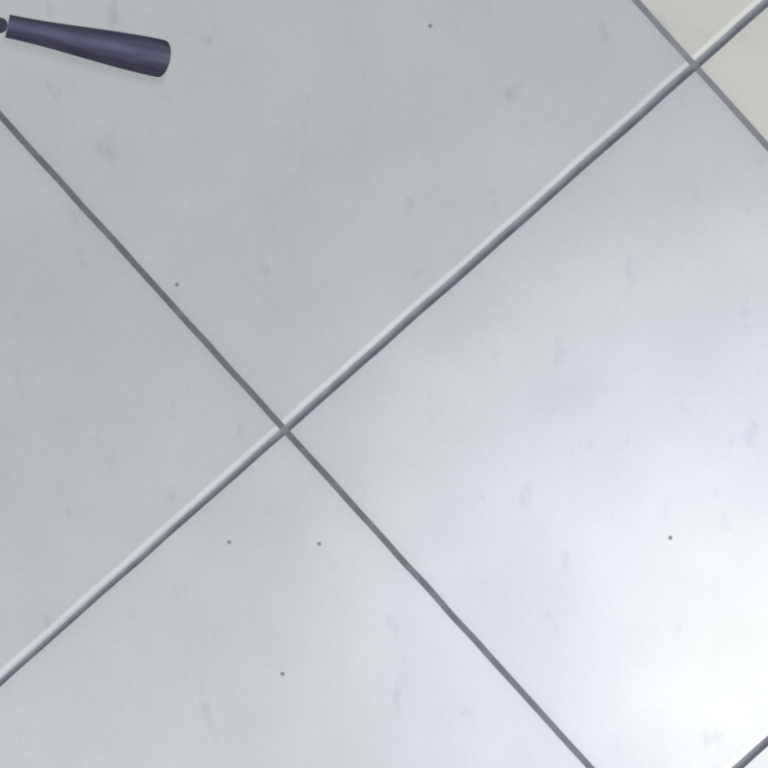
Give the GLSL for this texture, as a WebGL 2 fragment shader.

```glsl
#version 300 es
precision highp float;

uniform vec2 u_resolution;
out vec4 fragColor;

vec2 hash2(vec2 p) {
    vec3 q = fract(p.xyx * vec3(0.1031, 0.1030, 0.0973));
    q += dot(q, q.yzx + 33.33);
    return fract((q.xx + q.yz) * q.zy);
}

float cornerSlope(vec2 cell, vec2 f, vec2 corner) {
    return dot(hash2(cell + corner) * 2.0 - 1.0, f - corner);
}

float gradientNoise(vec2 p) {
    vec2 i = floor(p), f = fract(p);
    vec2 u = f * f * f * (f * (f * 6.0 - 15.0) + 10.0);
    return mix(mix(cornerSlope(i, f, vec2(0, 0)), cornerSlope(i, f, vec2(1, 0)), u.x),
               mix(cornerSlope(i, f, vec2(0, 1)), cornerSlope(i, f, vec2(1, 1)), u.x), u.y);
}

float fbm(vec2 p) {
    float sum = 0.0, amplitude = 0.5;
    for (int i = 0; i < 4; i++) {
        sum += amplitude * gradientNoise(p);
        p = p * 2.03 + 7.1;
        amplitude *= 0.5;
    }
    return sum;
}

// Coverage of a band whose centre is at distance d
float band(float d, float halfWidth, float soft) {
    return 1.0 - smoothstep(halfWidth - soft, halfWidth + soft, abs(d));
}

// Uneven daylight with a bright reflection at the lower right
vec3 litCeramic(vec2 uv) {
    float glare = distance(uv, vec2(1.0, 0.12)) + 0.12 * fbm(uv * 5.0);
    vec3 color = mix(vec3(0.705, 0.722, 0.73), vec3(0.79, 0.80, 0.81),
                     smoothstep(-0.5, 0.2, dot(uv, vec2(0.5, -0.8))));
    color = mix(color, vec3(0.90, 0.92, 0.955), 1.0 - smoothstep(0.2, 0.76, glare));
    return mix(color, vec3(0.99, 1.0, 1.0), 1.0 - smoothstep(0.0, 0.36, glare));
}

// Sparse small chips scattered by cell
float specks(vec2 uv, float soft) {
    vec2 cell = floor(uv * 6.0);
    vec2 rnd = hash2(cell + 41.0);
    vec2 center = (cell + 0.2 + 0.6 * rnd.yx) / 6.0;
    return step(0.86, rnd.x) * band(distance(uv, center), 0.0025, soft);
}

void main() {
    vec2 uv = gl_FragCoord.xy / u_resolution;
    float soft = max(0.0018, 0.8 / min(u_resolution.x, u_resolution.y));

    // Skewed tile lattice: x counts along rising joints, y along falling ones
    mat2 lattice = mat2(0.534, 0.474, 0.483, -0.534);
    vec2 grid = inverse(lattice) * (uv - vec2(0.371, 0.440));
    vec2 tile = floor(grid);
    vec2 joint = (grid - round(grid)) * vec2(0.712, 0.717);
    joint += 0.0012 * vec2(gradientNoise(uv * 14.0), gradientNoise(uv * 14.0 + 30.0));

    // Glaze, with the upper right tiles a little warmer
    vec3 color = litCeramic(uv);
    color += step(1.0, tile.x) * step(tile.y, 0.0) * vec3(0.055, 0.045, 0.02);
    color += (hash2(tile + 5.0).x - 0.5) * 0.012;

    // Mottling, faint scuffs and grain
    color += 0.045 * fbm(uv * 7.0 + tile * 3.0);
    color -= vec3(0.05, 0.05, 0.03) * smoothstep(0.15, 0.4, fbm(uv * vec2(24.0, 13.0) + 9.0));
    color += 0.012 * gradientNoise(uv * 130.0);
    color = mix(color, vec3(0.45, 0.46, 0.50), 0.75 * specks(uv, soft));

    // Soft shade beside the joints and a lit bevel above the rising ones
    color -= 0.05 * exp(-abs(joint.x) * 130.0);
    color -= 0.04 * exp(-abs(joint.y) * 110.0);
    color += vec3(0.09, 0.095, 0.11) * band(joint.y + 0.0095, 0.003, 0.003);

    // Grout lines, the rising one darker on its lower side
    float widthRising = mix(0.0036, 0.0052, smoothstep(0.1, 0.6, uv.x));
    vec3 rising = mix(vec3(0.55, 0.56, 0.59), vec3(0.37, 0.38, 0.42),
                      smoothstep(-0.004, 0.003, joint.y));
    vec3 falling = mix(vec3(0.40, 0.42, 0.43), vec3(0.50, 0.51, 0.53), smoothstep(0.2, 0.9, uv.x));
    float wear = 0.08 * gradientNoise(uv * 40.0);
    color = mix(color, falling + wear, 0.95 * band(joint.x, 0.0041, soft));
    color = mix(color, rising + wear, 0.95 * band(joint.y, widthRising, soft));
    color = mix(color, vec3(0.48, 0.53, 0.52), 0.7 * band(length(joint), 0.005, 0.003));

    // Dark tapered rod at the upper left
    vec2 axis = normalize(vec2(0.198, -0.042));
    vec2 fromTip = uv - vec2(0.010, 0.966);
    vec2 rod = vec2(dot(fromTip, axis), dot(fromTip, vec2(-axis.y, axis.x)));
    float radius = mix(0.015, 0.0245, smoothstep(0.0, 0.2, rod.x));
    float side = rod.y / radius;
    float bulge = 0.012 * sqrt(max(0.0, 1.0 - side * side));
    float body = band(rod.y, radius, soft)
               * smoothstep(-soft, soft, rod.x)
               * (1.0 - smoothstep(-soft, soft, rod.x - 0.204 - bulge));
    vec3 rodColor = mix(vec3(0.22, 0.22, 0.28), vec3(0.36, 0.36, 0.45),
                        exp(-4.0 * (side - 0.15) * (side - 0.15)));
    rodColor += 0.05 * gradientNoise(rod * vec2(25.0, 160.0));
    color -= 0.06 * band(rod.y + 0.006, radius + 0.004, 0.008) * band(rod.x - 0.105, 0.108, 0.008);
    color = mix(color, rodColor, body);
    color = mix(color, vec3(0.25, 0.25, 0.30), band(distance(uv, vec2(0.0, 0.967)), 0.010, soft));

    fragColor = vec4(clamp(color, 0.0, 1.0), 1.0);
}
```
